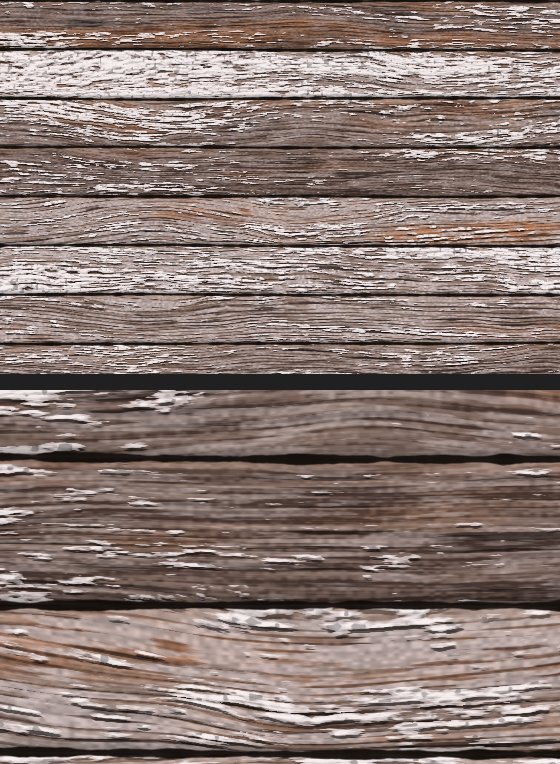
Top, the full canvas; bottom, a detail of the centre.
Write a WebGL 2 fragment shader that draws this texture.

```glsl
#version 300 es
precision highp float;
// Weathered horizontal boards with peeling white paint and dark gaps.
// Each board has its own coverage, tone and stain; bent growth lines make
// the grain, and a thresholded height field makes the paint and its shadow.
uniform vec2 u_resolution;
out vec4 outColor;

// Layout, in units of canvas height
const float PITCH = 0.1308;
const float FIRST_GAP = 0.082;
const float GAP_HALF = 0.023;        // fraction of a board
const float LIP_SHADOW = 0.0032;     // length of the shadow under paint
const float RING_FREQUENCY = 105.0;  // growth lines per unit

// Per board, from the bottom up
const float PAINT_LEVEL[9] = float[9](0.595, 0.60, 0.515, 0.595, 0.59, 0.58, 0.465, 0.60, 0.57);
const float WOOD_TONE[9] = float[9](0.46, 0.56, 0.62, 0.64, 0.30, 0.40, 0.68, 0.34, 0.40);
const float RING_DEPTH[9] = float[9](0.8, 1.0, 0.9, 1.0, 0.35, 0.55, 0.35, 0.45, 0.4);
const float WASH[9] = float[9](0.6, 0.85, 0.95, 0.8, 0.4, 0.5, 0.7, 0.3, 0.4);
const float STAIN[9] = float[9](0.2, 0.25, 0.05, 0.75, 0.5, 0.45, 0.4, 0.6, 0.2);

const vec3 GAP_COLOR = vec3(0.075, 0.055, 0.045);
const vec3 WOOD_DARK = vec3(0.265, 0.20, 0.18);
const vec3 WOOD_MID = vec3(0.49, 0.405, 0.37);
const vec3 WOOD_LIGHT = vec3(0.67, 0.595, 0.56);
const vec3 RUST = vec3(0.61, 0.39, 0.26);
const vec3 PAINT_GREY = vec3(0.75, 0.69, 0.685);
const vec3 PAINT_WHITE = vec3(0.94, 0.91, 0.91);

float hash(vec2 p) {
    vec3 q = fract(p.xyx * vec3(0.1031, 0.1030, 0.0973));
    q += dot(q, q.yzx + 33.33);
    return fract((q.x + q.y) * q.z);
}

float noise(vec2 p) {
    vec2 i = floor(p), f = fract(p);
    f = f * f * (3.0 - 2.0 * f);
    return mix(mix(hash(i), hash(i + vec2(1, 0)), f.x),
               mix(hash(i + vec2(0, 1)), hash(i + vec2(1, 1)), f.x), f.y);
}

// Octaves are sheared a little so that their cells do not line up
float fbm(vec2 p) {
    float sum = 0.0, amp = 0.533;
    for (int i = 0; i < 4; i++) {
        sum += amp * noise(p);
        p = mat2(2.0, 0.2, -0.05, 2.0) * p + 19.7;
        amp *= 0.5;
    }
    return sum;
}

// Bends coordinates so that lines swell around hidden knots
vec2 grainSpace(vec2 p, float id) {
    vec2 q = p + id * vec2(17.3, 5.1);
    q.y += 0.05 * (noise(q * vec2(2.6, 8.0)) - 0.5) + 0.010 * (noise(q * vec2(9.0, 22.0)) - 0.5);
    return q;
}

// Long unbroken lines: 0 in the thin dark wood, 1 in the soft wood between
float growthRings(vec2 q) {
    float phase = q.y * RING_FREQUENCY + 1.6 * noise(q * vec2(3.0, 40.0));
    float saw = fract(phase);
    float band = smoothstep(0.0, 0.3, saw) * (1.0 - smoothstep(0.72, 1.0, saw));
    float weight = 0.45 + 0.55 * hash(vec2(floor(phase), 3.0));
    return 1.0 - weight * (1.0 - band);
}

// Positive where paint still clings to the board
float paintHeight(vec2 q, int id, float rings) {
    float broad = fbm(q * vec2(2.6, 36.0));
    float chips = fbm(q * vec2(34.0, 210.0));
    float ringBias = 0.12 * RING_DEPTH[id] * (rings - 0.6);
    return 0.5 * broad + 0.5 * chips + ringBias - PAINT_LEVEL[id];
}

void main() {
    vec2 p = gl_FragCoord.xy / u_resolution.y;

    // Boards, with slightly wandering edges
    float row = (p.y - FIRST_GAP) / PITCH + 1.0;
    row += 0.04 * (noise(vec2(p.x * 2.5, floor(row + 0.5) * 9.0)) - 0.5);
    float board = floor(row), t = row - board;
    int id = clamp(int(board), 0, 8);
    vec2 q = grainSpace(p, board);

    // Bare wood: tone, fibres, rings and rust stains
    float fibre = fbm(q * vec2(7.0, 240.0));
    float grit = noise(q * vec2(190.0, 340.0)) - 0.5;
    float rings = growthRings(q);
    float tone = WOOD_TONE[id] + 1.15 * (fibre - 0.5) + 0.3 * (fbm(q * vec2(3.0, 14.0)) - 0.5);
    tone += 0.6 * RING_DEPTH[id] * (rings - 0.65) + 0.3 * grit;
    vec3 color = mix(WOOD_DARK, WOOD_MID, smoothstep(0.0, 0.55, tone));
    color = mix(color, WOOD_LIGHT, smoothstep(0.45, 1.1, tone));
    float stain = smoothstep(0.45, 0.72, fbm(q * vec2(2.2, 18.0)));
    color = mix(color, RUST * (0.6 + 0.75 * tone), stain * STAIN[id]);
    float split = smoothstep(0.74, 0.84, noise(q * vec2(6.0, 210.0)));
    color *= 1.0 - 0.45 * split;

    // Thin worn wash left between the growth lines
    float residue = fbm(q * vec2(20.0, 190.0)) + 0.4 * (fbm(q * vec2(2.5, 25.0)) - 0.5);
    float wash = smoothstep(0.42, 0.64, residue + 0.3 * RING_DEPTH[id] * (rings - 0.65));
    color = mix(color, PAINT_GREY * (1.0 + 0.3 * grit), WASH[id] * wash);

    // Paint, the shadow it casts below and the lit upper lip
    vec2 lip = q + vec2(-0.001, LIP_SHADOW);
    float height = paintHeight(q, id, rings);
    float above = paintHeight(lip, id, growthRings(lip));
    float paint = smoothstep(-0.012, 0.022, height);
    float shadow = smoothstep(0.0, 0.05, above) * (1.0 - paint);
    color *= 1.0 - 0.55 * shadow;
    float bright = 0.15 + smoothstep(0.0, 0.11, height) + 0.9 * grit;
    vec3 coat = mix(PAINT_GREY, PAINT_WHITE, clamp(bright, 0.0, 1.0));
    coat *= 1.0 + clamp(1.5 * (height - above), -0.2, 0.05);
    float crack = smoothstep(0.72, 0.88, noise(q * vec2(130.0, 250.0)));
    color = mix(color, coat * (1.0 - 0.3 * crack), 0.92 * paint);

    // Rounded edges, a tan upper rim and a ragged gap
    color *= mix(0.72, 1.0, smoothstep(0.02, 0.12, t));
    float rim = smoothstep(0.88, 0.94, t) * (1.0 - paint);
    color = mix(color, WOOD_LIGHT * vec3(0.98, 0.88, 0.80), 0.35 * rim);
    float fray = fbm(vec2(p.x * 38.0, floor(row + 0.5) * 7.0));
    float ragged = GAP_HALF * (0.2 + 1.6 * fray);
    float gapDistance = min(t, 1.0 - t);
    float pixel = 1.0 / (u_resolution.y * PITCH);
    float gap = 1.0 - smoothstep(ragged - 0.5 * pixel, ragged + 0.5 * pixel + 0.008, gapDistance);
    color = mix(color, GAP_COLOR * (0.5 + fibre), gap * (0.9 + 0.1 * fray));

    outColor = vec4(clamp(color, 0.0, 1.0), 1.0);
}
```
